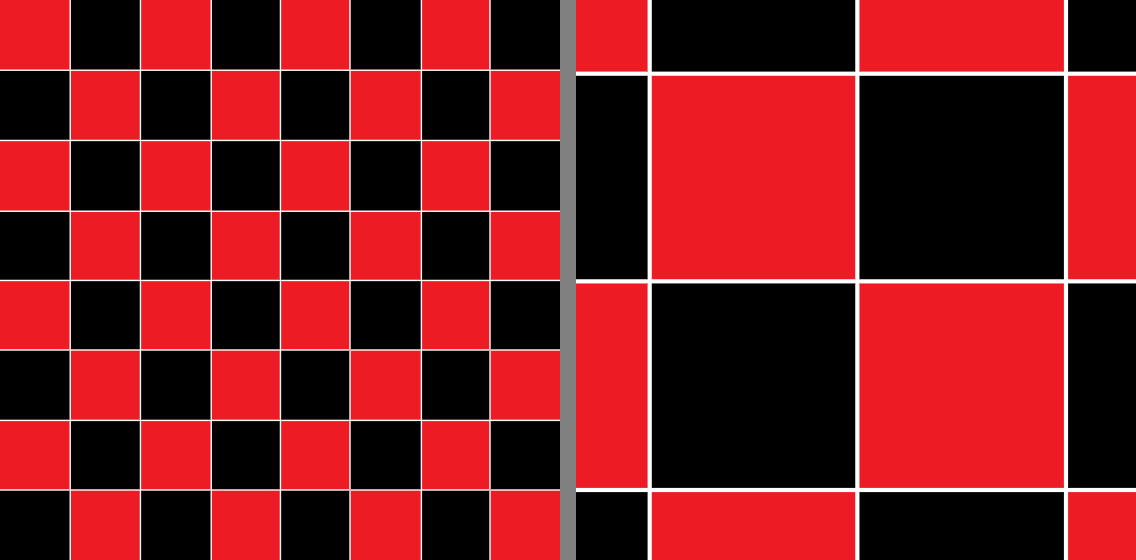
Left: the whole. Right: its middle third, enlarged.
Reproduce this pattern procedurally as a Shadertoy shader.

```glsl
// Red and black checkerboard, eight by eight, ruled with thin white lines.

const int CELLS = 8;
const float LINE_WIDTH = 0.0025;
const vec3 RED = vec3(0.93, 0.11, 0.14);
const vec3 BLACK = vec3(0.0);
const vec3 WHITE = vec3(1.0);

// Slight drift of each inner line from the even grid, in thousandths
const vec2 DRIFT[7] = vec2[7](
    vec2(0.4, 0.4), vec2(0.8, 0.8), vec2(2.2, 2.2), vec2(0.8, 0.8),
    vec2(0.0, 0.0), vec2(2.5, 0.7), vec2(0.0, 0.0));

// Position of a vertical (x) and a horizontal (y) line
vec2 linePosition(int index) {
    return float(index + 1) / float(CELLS) + DRIFT[index] * 0.001;
}

// Share of a pixel covered by a line at a signed distance, per axis
vec2 lineCoverage(vec2 dist, float width, vec2 pixel) {
    vec2 inside = (0.5 * width - abs(dist)) / pixel + 0.5;
    return clamp(inside, vec2(0.0), min(vec2(1.0), width / pixel));
}

vec3 checkerboard(vec2 uv, vec2 pixel) {
    vec2 cell = vec2(0.0);
    vec2 ruled = vec2(0.0);

    // Count the lines passed on each axis and gather their coverage
    for (int i = 0; i < CELLS - 1; i++) {
        vec2 dist = uv - linePosition(i);
        cell += step(0.0, dist);
        ruled = max(ruled, lineCoverage(dist, LINE_WIDTH, pixel));
    }

    float parity = mod(cell.x + cell.y, 2.0);
    vec3 squares = mix(RED, BLACK, parity);
    return mix(squares, WHITE, max(ruled.x, ruled.y));
}

void mainImage(out vec4 fragColor, in vec2 fragCoord) {
    vec2 pixel = 1.0 / iResolution.xy;
    vec2 uv = fragCoord * pixel;
    uv.y = 1.0 - uv.y; // rows run from the top
    fragColor = vec4(checkerboard(uv, pixel), 1.0);
}
```
